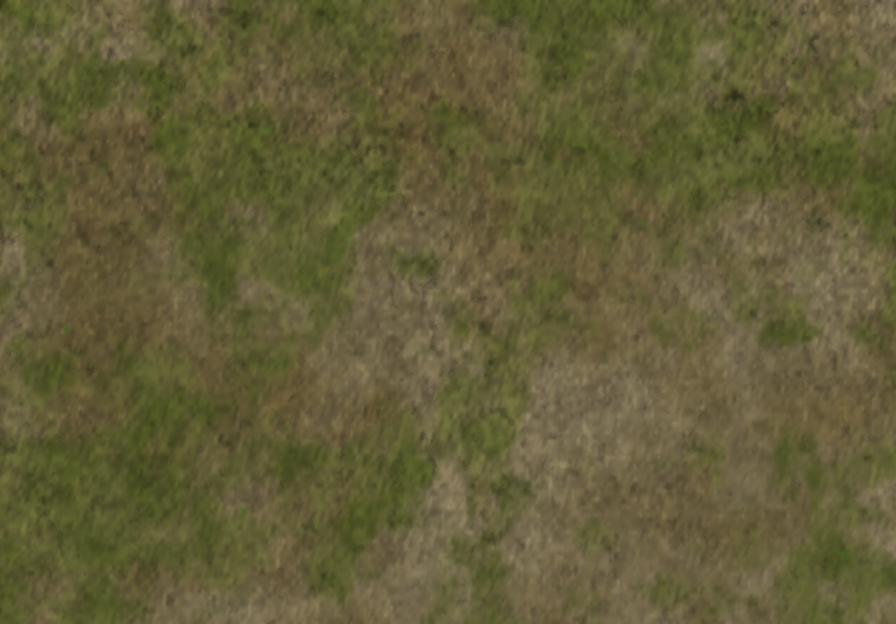
A WebGL 1 fragment shader for this texture:

```glsl
precision highp float;
// Worn lawn seen from above: mossy green patches over dry, brown thatch.
// Warped fractal noise places the ragged patches, slanted noise adds blades,
// and a sparse jittered grid scatters small weeds.
uniform vec2 u_resolution;

float hash(vec2 p) {
  vec3 q = fract(vec3(p.xyx) * 0.1031);
  q += dot(q, q.yzx + 33.33);
  return fract((q.x + q.y) * q.z);
}

float noise(vec2 p) {
  vec2 i = floor(p);
  vec2 f = fract(p);
  f = f * f * (3.0 - 2.0 * f);
  float low = mix(hash(i), hash(i + vec2(1.0, 0.0)), f.x);
  float high = mix(hash(i + vec2(0.0, 1.0)), hash(i + vec2(1.0, 1.0)), f.x);
  return mix(low, high, f.y);
}

float fbm(vec2 p) {
  float sum = 0.0;
  float weight = 0.52;
  for (int i = 0; i < 5; i++) {
    sum += weight * noise(p);
    p = mat2(0.8, 0.6, -0.6, 0.8) * p * 2.03 + 17.3;
    weight *= 0.5;
  }
  return sum;
}

// Soft blades: noise stretched along one fixed slant.
float blades(vec2 p, float density, float slant) {
  vec2 q = vec2(p.x - slant * p.y, p.y * 0.6);
  return noise(q * density + 40.0) - 0.5;
}

// Sparse little weeds, each a soft lobed disc in a jittered cell.
float weeds(vec2 p) {
  float cover = 0.0;
  vec2 cell = floor(p * 6.0);
  for (int y = -1; y <= 1; y++) {
    for (int x = -1; x <= 1; x++) {
      vec2 id = cell + vec2(float(x), float(y));
      vec2 centre = (id + vec2(hash(id + 3.1), hash(id + 8.7))) / 6.0;
      vec2 d = p - centre;
      float lobes = 1.0 + 0.35 * cos(3.0 * atan(d.y, d.x + 0.00001) + 6.0 * hash(id));
      float radius = mix(0.006, 0.013, hash(id + 5.0)) * lobes;
      float present = step(0.84, hash(id + 21.0));
      cover = max(cover, present * (1.0 - smoothstep(0.2 * radius, radius, length(d))));
    }
  }
  return cover;
}

void main() {
  vec2 p = gl_FragCoord.xy / u_resolution.y;
  vec2 warp = vec2(fbm(p * 12.0 + 5.0), fbm(p * 12.0 + 29.0)) - 0.5;
  vec2 q = p + 0.06 * warp;

  // Dry thatch, paler towards the right and the bottom.
  float slope = 0.12 * (p.x - 0.72) - 0.10 * (p.y - 0.5);
  float pale = smoothstep(0.24, 0.74, fbm(q * 5.5 + 53.0) + slope);
  vec3 thatch = mix(vec3(0.370, 0.325, 0.200), vec3(0.470, 0.425, 0.318), pale);
  float rust = smoothstep(0.50, 0.72, fbm(q * 9.0 + 91.0));
  thatch = mix(thatch, vec3(0.375, 0.318, 0.180), 0.45 * rust);

  // Green patches with ragged, feathered borders.
  float patchField = 0.55 * fbm(q * 5.5 + 11.0) + 0.45 * fbm(q * 15.0 + 37.0);
  float ragged = 0.08 * blades(p, 60.0, 0.2);
  float green = smoothstep(0.41, 0.62, patchField - 0.35 * slope + ragged);
  float lush = smoothstep(0.33, 0.67, fbm(q * 12.0 + 67.0));
  vec3 grass = mix(vec3(0.368, 0.368, 0.195), vec3(0.295, 0.322, 0.135), lush);
  vec3 color = mix(thatch, grass, 0.92 * green);

  // Blade texture at several sizes and slants, clumped shade and dark gaps.
  float rough = mix(0.7, 1.2, noise(p * 4.0 + 83.0)) * mix(0.85, 1.1, p.y);
  float grain = 0.23 * blades(p, 150.0, 0.25) + 0.15 * blades(p + 3.7, 95.0, -0.3)
              + 0.12 * blades(p + 9.1, 55.0, 0.4);
  float clumps = 0.26 * (fbm(p * 32.0 + 19.0) - 0.5);
  float gaps = smoothstep(0.60, 0.85, fbm(p * vec2(62.0, 50.0) + 61.0));
  color *= 1.01 + rough * (grain + clumps - 0.18 * gaps);

  // Pale straw flecks on the bare ground.
  float straw = smoothstep(0.70, 0.95, noise(p * vec2(110.0, 75.0) + 47.0));
  color += vec3(0.055, 0.050, 0.040) * straw * (1.0 - green) * rough;

  color = mix(color, vec3(0.285, 0.400, 0.145), 0.55 * weeds(p));
  gl_FragColor = vec4(color, 1.0);
}
```
